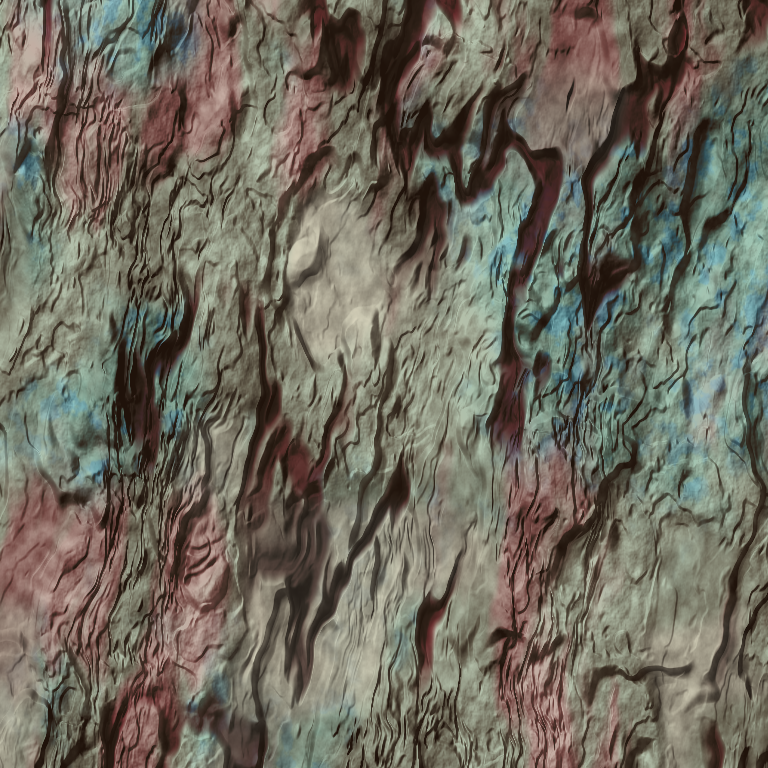
Reproduce this texture procedurally as a three.js fragment shader.

```glsl
// Weathered tree bark: leaning slabs, thin flakes, fibres and crevices form a height field.
// The relief is lit from the upper left with cast shadows, then coloured by a brown to
// grey-green ramp with teal lichen, crimson streaks and pale bare plates.
varying vec2 vUv;

float hash(vec2 p) {
  vec3 q = fract(vec3(p.xyx) * 0.1031);
  q += dot(q, q.yzx + 33.33);
  return fract((q.x + q.y) * q.z);
}

float noise(vec2 p) {
  vec2 i = floor(p), f = fract(p);
  f = f * f * (3.0 - 2.0 * f);
  return mix(mix(hash(i), hash(i + vec2(1.0, 0.0)), f.x),
             mix(hash(i + vec2(0.0, 1.0)), hash(i + vec2(1.0, 1.0)), f.x), f.y);
}

float fbm(vec2 p) {
  float sum = 0.0, amp = 0.533;
  for (int i = 0; i < 4; i++) {
    sum += amp * noise(p);
    p = p * 2.03 + 17.7;
    amp *= 0.5;
  }
  return sum;
}

// Flat steps joined by short cliffs
float terrace(float x, float cliff) {
  return floor(x) + smoothstep(1.0 - cliff, 1.0, fract(x));
}

// Bends and leans the vertical grain of the bark
vec2 warp(vec2 p) {
  vec2 bend = vec2(fbm(p * vec2(9.0, 6.0) + 3.0), fbm(p * vec2(8.0, 6.0) + 41.0)) - 0.5;
  return p + bend * vec2(0.07, 0.10) - vec2(0.13 * p.y, 0.0);
}

// Long broken crevices, 1 at their bottom
float crevice(vec2 w) {
  float line = abs(fbm(w * vec2(9.0, 2.6) + 17.0) - 0.5);
  float broken = smoothstep(0.45, 0.68, noise(w * vec2(6.0, 4.0) + 8.0));
  return (1.0 - smoothstep(0.008, 0.05, line)) * broken;
}

// Smooth bare areas where flakes and fibres fade
float bareness(vec2 w) {
  return smoothstep(0.55, 0.74, noise(w * vec2(9.0, 4.5) + 5.0));
}

float height(vec2 p) {
  vec2 w = warp(p);
  float rough = mix(1.0, 0.3, bareness(w));
  float fibrous = smoothstep(0.42, 0.65, noise(w * vec2(6.0, 2.0) + 23.0));

  float slabField = fbm(w * vec2(6.0, 2.8) + 71.0) * 5.0;
  float slabs = 0.026 * mix(slabField, terrace(slabField, 0.2), 0.75);

  float flakeField = fbm(w * vec2(24.0, 11.0) + 12.0) * 5.0;
  float flakes = 0.0065 * mix(flakeField, terrace(flakeField, 0.3), 0.7);

  float split = abs(fbm(w * vec2(42.0, 9.0) + 90.0) - 0.5);
  float fibres = 0.009 * fibrous * smoothstep(0.0, 0.09, split);

  float grain = 0.006 * fbm(p * vec2(62.0, 42.0));
  return slabs + rough * (flakes + fibres + grain) - 0.028 * crevice(w);
}

// Shadow cast by higher bark towards the light
float castShadow(vec2 p, float ground, vec2 toLight) {
  float rise = 0.0;
  for (int i = 1; i <= 5; i++) {
    float reach = 0.002 + 0.0018 * float(i * i);
    rise = max(rise, height(p + toLight * reach) - ground - 0.6 * reach);
  }
  return smoothstep(0.0, 0.02, rise);
}

vec3 barkRamp(float tone) {
  vec3 lower = mix(vec3(0.12, 0.07, 0.04), vec3(0.39, 0.365, 0.30), clamp(tone * 2.0, 0.0, 1.0));
  return mix(lower, vec3(0.70, 0.75, 0.665), clamp(tone * 2.0 - 1.0, 0.0, 1.0));
}

void main() {
  vec2 p = vUv;
  vec2 w = warp(p);

  // Relief and light
  float eps = 0.0014;
  float h = height(p);
  vec2 slope = vec2(height(p + vec2(eps, 0.0)), height(p + vec2(0.0, eps))) - h;
  vec3 normal = normalize(vec3(-slope / eps, 1.0));
  float light = max(dot(normal, normalize(vec3(-0.55, 0.6, 0.85))), 0.0);
  float shadow = castShadow(p, h, normalize(vec2(-0.67, 0.74)));
  float crack = crevice(w);
  float bare = bareness(w);

  // Tone from light, stains and fine speckle
  float tone = 0.69 + 0.75 * (light - 0.72);
  tone += 0.6 * (fbm(p * vec2(11.0, 6.0) + 52.0) - 0.5);
  tone += 0.4 * (fbm(p * vec2(75.0, 55.0) + 9.0) - 0.5);
  tone *= (1.0 - 0.65 * shadow) * (1.0 - 0.75 * crack);
  vec3 color = barkRamp(tone);

  // Lichen, blue flecks, crimson streaks and pale plates
  float lit = smoothstep(0.05, 0.5, tone);
  float speckle = fbm(p * vec2(48.0, 36.0) + 29.0);
  float lichen = smoothstep(0.42, 0.64, fbm(p * vec2(6.0, 4.0) + 60.0)) * (1.0 - 0.5 * bare);
  float flecks = lichen * smoothstep(0.52, 0.68, speckle);
  float streak = smoothstep(0.50, 0.68, fbm(w * vec2(14.0, 3.5) + 33.0));
  color += lit * lichen * (0.5 + speckle) * vec3(-0.085, 0.02, 0.035);
  color += lit * flecks * vec3(-0.07, -0.03, 0.05);
  color += lit * streak * (1.0 - 0.6 * lichen) * vec3(0.07, -0.075, -0.03);
  color += crack * smoothstep(0.05, 0.3, tone) * vec3(0.10, -0.05, -0.01);
  float plate = bare * smoothstep(0.5, 0.7, noise(p * 7.0 + 14.0));
  color = mix(color, vec3(0.78, 0.73, 0.65) * (0.2 + 0.85 * tone), 0.65 * plate);

  gl_FragColor = vec4(clamp(color, 0.0, 1.0), 1.0);
}
```
